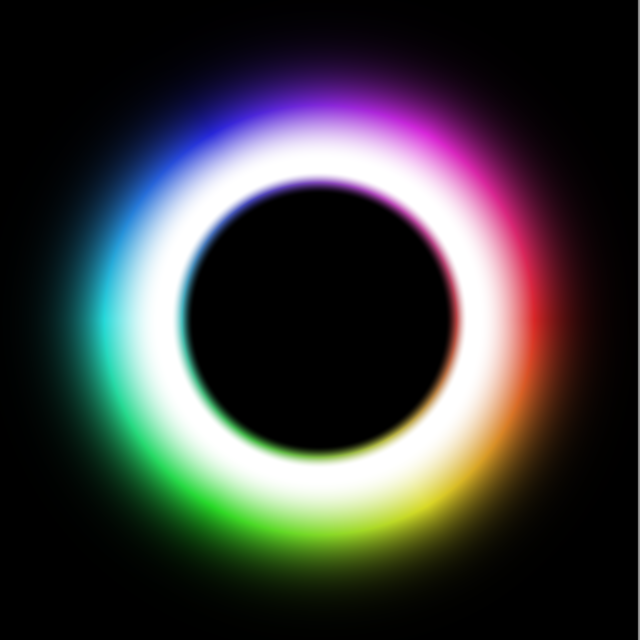
Give the GLSL for this background, as a Shadertoy shader.

```glsl
#define CENTER vec2(0.499, 0.5)
#define HOLE_EDGE vec2(0.197, 0.232)
#define RING_RADIUS 0.25
#define GLOW_WIDTH 0.103
#define INNER_SATURATION 0.46
#define OUTER_SATURATION 0.70
#define BORDER_EDGE vec2(0.9955, 0.9985)
#define BORDER_COLOR vec3(0.62)

const float TAU = 6.2831853;

// Fully saturated colour for a hue in turns
vec3 hueColor(float hue) {
    return clamp(abs(mod(hue * 6.0 + vec3(0.0, 4.0, 2.0), 6.0) - 3.0) - 1.0, 0.0, 1.0);
}

vec3 hslColor(float hue, float saturation, float lightness) {
    float chroma = saturation * (1.0 - abs(2.0 * lightness - 1.0));
    return lightness + chroma * (hueColor(hue) - 0.5);
}

// Soft inner rim, white plateau, then a Gaussian falloff
float ringLightness(float radius) {
    float rim = smoothstep(HOLE_EDGE.x, HOLE_EDGE.y, radius);
    float falloff = max(radius - RING_RADIUS, 0.0) / GLOW_WIDTH;
    return rim * exp(-falloff * falloff);
}

void mainImage(out vec4 fragColor, in vec2 fragCoord) {
    vec2 uv = fragCoord / iResolution.xy;
    vec2 p = (fragCoord - CENTER * iResolution.xy) / min(iResolution.x, iResolution.y);
    float radius = length(p);

    // Hue runs clockwise from red on the right
    float hue = radius > 0.0 ? fract(-atan(p.y, p.x) / TAU) : 0.0;
    float saturation = mix(INNER_SATURATION, OUTER_SATURATION,
                           smoothstep(HOLE_EDGE.y, RING_RADIUS, radius));
    vec3 color = hslColor(hue, saturation, ringLightness(radius));

    // Thin grey line along the right border
    color = mix(color, BORDER_COLOR, smoothstep(BORDER_EDGE.x, BORDER_EDGE.y, uv.x));

    fragColor = vec4(color, 1.0);
}
```
